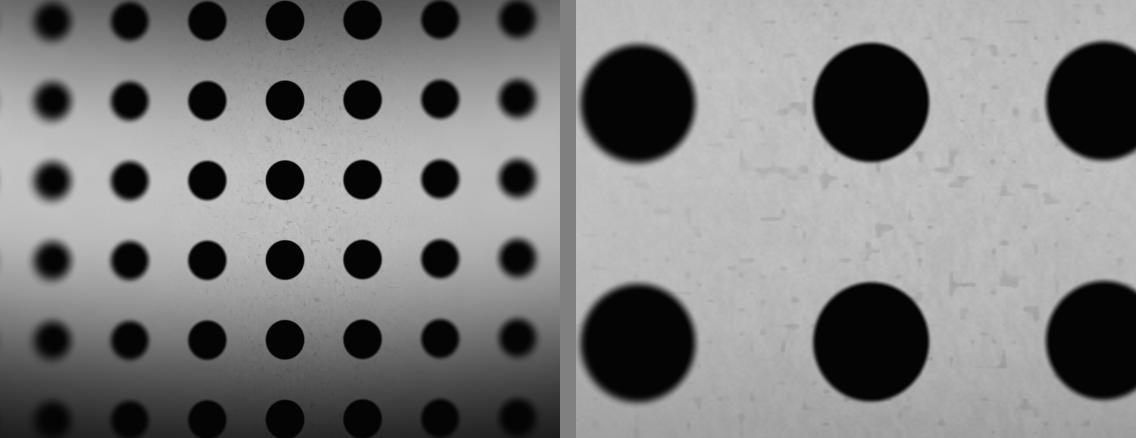
Left, the full canvas; right, a detail of the centre.
Give the GLSL for this pattern, as a Shadertoy shader.

```glsl
// Lengths are fractions of the canvas height
const vec2  PITCH        = vec2(0.1777, 0.1822);
const vec2  ANCHOR       = vec2(0.6505, 0.5885);  // centre of one middle hole
const float ROW_TILT     = 0.006;
const vec2  HOLE_RADII   = vec2(0.0445, 0.0458);
const float HOLE_TONE    = 0.016;

const float FOCUS_X      = 0.69;
const float SHARP_BLUR   = 0.0022;
const float BLUR_GROWTH  = 0.052;
const float CORE_SHRINK  = 0.40;
const vec2  CORE_SHIFT   = vec2(0.24, 0.14);

const float PEAK_TONE    = 0.745;
const float PEAK_Y       = 0.575;
const float PEAK_BOW     = 0.11;                  // bright band rises at the sides
const float BAND_REACH   = 0.48;
const float SIDE_SLOPE   = 0.035;

const float GRAIN        = 0.022;
const float MOTTLE       = 0.045;
const float SPECK_DEPTH  = 0.10;
const float TEXTURE_SPAN = 0.24;

float hash(vec2 p) {
    vec3 q = fract(p.xyx * vec3(0.1031, 0.1030, 0.0973));
    q += dot(q, q.yzx + 33.33);
    return fract((q.x + q.y) * q.z);
}

float valueNoise(vec2 p) {
    vec2 cell = floor(p);
    vec2 f = fract(p);
    f = f * f * (3.0 - 2.0 * f);
    float low  = mix(hash(cell), hash(cell + vec2(1, 0)), f.x);
    float high = mix(hash(cell + vec2(0, 1)), hash(cell + vec2(1, 1)), f.x);
    return mix(low, high, f.y);
}

// Horizontal band of light, falling off faster towards the bottom
float lighting(vec2 p) {
    float side = p.x - ANCHOR.x;
    float rise = p.y - PEAK_Y - PEAK_BOW * side * side;
    float power = rise < 0.0 ? 2.5 : 2.1;
    float band = exp(-pow(abs(rise) / BAND_REACH, power));
    return PEAK_TONE * band * (1.0 - SIDE_SLOPE * side);
}

// Fine surface texture, visible only near the plane of focus
float surface(vec2 p) {
    float offset = (p.x - FOCUS_X) / TEXTURE_SPAN;
    float focus = exp(-offset * offset);
    float grain = valueNoise(p * 420.0) - 0.5;
    float fibre = valueNoise(vec2(p.x + 0.2 * p.y, p.y) * vec2(210.0, 110.0)) - 0.5;
    float cloud = valueNoise(p * 24.0 + 17.0) - 0.5;
    float speck = smoothstep(0.79, 0.98, valueNoise(p * vec2(125.0, 160.0) + 71.0));
    return GRAIN * grain * (0.6 + focus) + MOTTLE * fibre * focus
         + 0.018 * cloud - SPECK_DEPTH * speck * focus;
}

float holeEdge(vec2 p, float shrink, float blur) {
    float d = (length(p / HOLE_RADII) - 1.0) * HOLE_RADII.x + shrink;
    return smoothstep(-blur, blur, d);
}

// Light left around the nearest hole: 0 inside, 1 outside
float holeLight(vec2 p) {
    vec2 grid = p - ANCHOR;
    grid.y -= ROW_TILT * grid.x;
    vec2 index = round(grid / PITCH);
    vec2 local = grid - index * PITCH;

    float defocus = ANCHOR.x + index.x * PITCH.x - FOCUS_X;
    float blur = SHARP_BLUR + BLUR_GROWTH * defocus * defocus;
    float edge = max(blur, 1.0 / iResolution.y);
    vec2 shift = CORE_SHIFT * blur * vec2(-sign(defocus), 1.0);

    // Wide penumbra plus a smaller core displaced towards the focus
    float halo = holeEdge(local, 0.0, edge);
    float core = holeEdge(local - shift, CORE_SHRINK * blur, edge);
    return 0.5 * (halo + core);
}

void mainImage(out vec4 fragColor, in vec2 fragCoord) {
    vec2 p = fragCoord / iResolution.y;
    float plate = lighting(p) * (1.0 + surface(p));
    float tone = mix(HOLE_TONE, plate, holeLight(p));
    fragColor = vec4(vec3(clamp(tone, 0.0, 1.0)), 1.0);
}
```
